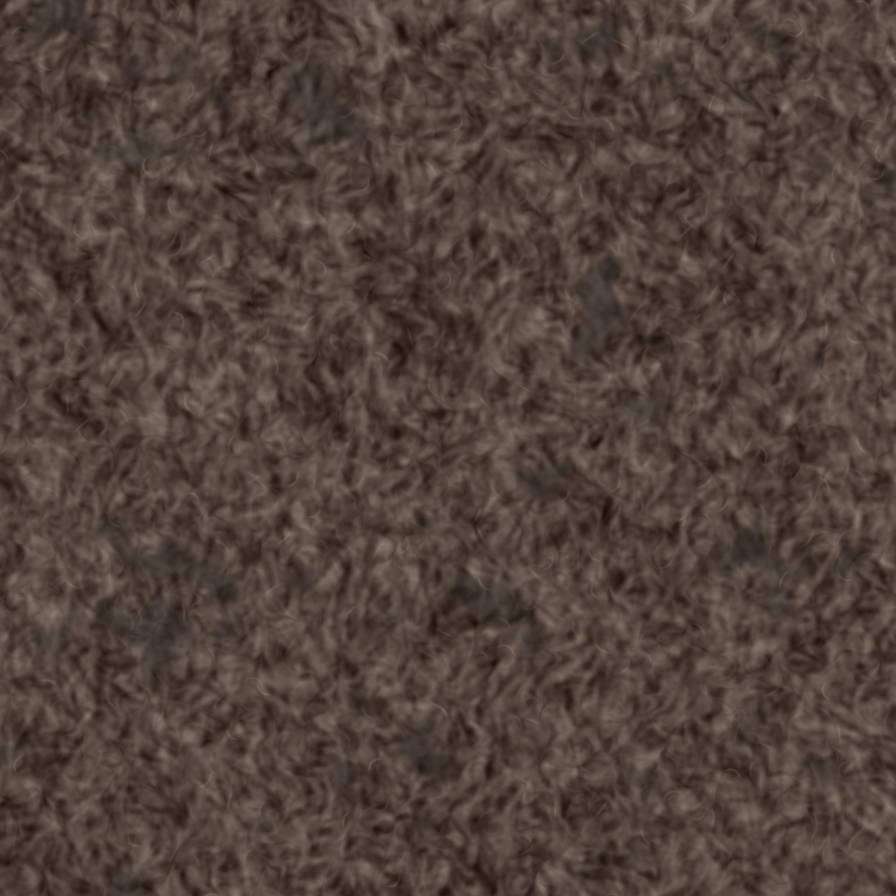
A Shadertoy shader for this texture:

```glsl
float hash(vec2 p) {
    vec3 q = fract(vec3(p.xyx) * 0.1031);
    q += dot(q, q.yzx + 33.33);
    return fract((q.x + q.y) * q.z);
}

// Smooth value noise centred on zero
float noise(vec2 p) {
    vec2 cell = floor(p), f = fract(p);
    f = f * f * (3.0 - 2.0 * f);
    float low = mix(hash(cell), hash(cell + vec2(1, 0)), f.x);
    float high = mix(hash(cell + vec2(0, 1)), hash(cell + vec2(1, 1)), f.x);
    return mix(low, high, f.y) - 0.5;
}

vec2 rotate(vec2 p, float angle) {
    float c = cos(angle), s = sin(angle);
    return vec2(c * p.x - s * p.y, s * p.x + c * p.y);
}

// Fine noise averaged along a winding, mostly upright flow
float fibres(vec2 p, float bendScale, float bendAmount, float seed) {
    float sum = noise(rotate(p, 0.6) * 135.0 + seed);
    for (int side = -1; side <= 1; side += 2) {
        vec2 q = p;
        for (int i = 0; i < 4; i++) {
            float angle = 1.65 + bendAmount * noise(rotate(q, 0.4) * bendScale + seed);
            q += float(side) * 0.0026 * vec2(cos(angle), sin(angle));
            sum += noise(rotate(q, 0.6) * 135.0 + seed);
        }
    }
    return sum / 9.0;
}

// Sparse, short, curved pale hairs, one at most per cell
float looseHairs(vec2 p, float seed) {
    vec2 g = rotate(p, seed) * 18.0 + seed * 7.0;
    vec2 id = floor(g);
    vec2 centre = 0.3 + 0.4 * vec2(hash(id + 3.1), hash(id + 8.7));
    vec2 d = rotate(fract(g) - centre, (hash(id + 5.3) - 0.5) * 2.4 - seed);
    d.x += (hash(id + 1.9) - 0.5) * 7.0 * d.y * d.y;
    float strand = 1.0 - smoothstep(0.008, 0.045, abs(d.x));
    float ends = 1.0 - smoothstep(0.08, 0.24, abs(d.y));
    return strand * ends * smoothstep(0.45, 1.0, hash(id + 12.4));
}

void mainImage(out vec4 fragColor, in vec2 fragCoord) {
    vec2 p = fragCoord / iResolution.y + 2.0;

    // Matted fibres and the small pits between them
    float tone = 0.27 * fibres(p, 24.0, 3.4, 11.0);
    tone += 0.27 * fibres(p, 42.0, 5.0, 47.0);
    tone += 0.11 * noise(rotate(p, 0.12) * vec2(110.0, 66.0));
    tone += 0.05 * noise(rotate(p, 0.9) * 190.0);

    // Uneven clouds of wool
    tone += 0.05 * noise(rotate(p, 0.5) * 13.0);
    tone += 0.06 * noise(rotate(p, 1.1) * 34.0);
    vec3 color = vec3(0.322, 0.264, 0.232) + tone * vec3(1.0, 0.95, 0.9);

    // Scattered cool dark tufts
    float tuft = noise(rotate(p, 0.7) * 29.0 + 5.0) + 0.7 * noise(rotate(p, 0.3) * 9.0);
    color = mix(color, vec3(0.19, 0.165, 0.17), 0.45 * smoothstep(0.27, 0.6, tuft));

    float hair = looseHairs(p, 0.5) + looseHairs(p, 1.3);
    color += 0.075 * hair * vec3(1.0, 0.95, 0.9);
    fragColor = vec4(color, 1.0);
}
```
